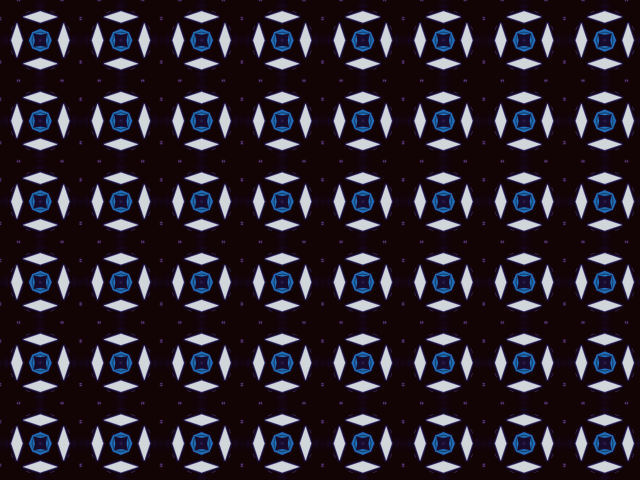
Write a Shadertoy shader that draws this pattern.

```glsl
#define ROWS 5.953
#define DIAMOND_OFFSET 0.29
#define DIAMOND_HALF vec2(0.071, 0.214)
#define RING_RADIUS 0.130
#define DASH_RADIUS 0.383
#define SPOT_OFFSET 0.27
#define GROUND vec3(0.07, 0.01, 0.02)
#define HALO vec3(0.09, 0.04, 0.17)
#define FRINGE vec3(0.20, 0.18, 0.40)
#define SILVER vec3(0.82, 0.84, 0.86)
#define BLUE vec3(0.13, 0.44, 0.73)
#define VIOLET vec3(0.42, 0.27, 0.60)

float rhombus(vec2 p, vec2 halfSize) {
    p = abs(p);
    float side = (dot(p, 1.0 / halfSize) - 1.0) / length(1.0 / halfSize);
    return max(side, p.y - halfSize.y * 0.96);
}

float blob(vec2 p, vec2 size) {
    p /= size;
    return exp(-dot(p, p));
}

float fill(float d, float soft) {
    return 1.0 - smoothstep(-soft, soft, d);
}

void mainImage(out vec4 fragColor, in vec2 fragCoord) {
    // Square cells, anchored at the top left corner
    float pixel = ROWS / iResolution.y;
    float soft = max(0.75 * pixel, 0.006);
    vec2 grid = vec2(fragCoord.x, iResolution.y - fragCoord.y) * pixel;
    vec2 cell = fract(grid) - 0.5;

    // Eightfold mirror: x is the long axis of the wedge
    vec2 q = abs(cell);
    if (q.y > q.x) q = q.yx;
    float radius = length(q);
    float angle = atan(q.y, max(q.x, 1e-4));

    // Faint clouds near the cell borders
    vec3 color = GROUND;
    float cloud = blob(q - vec2(0.42, 0.0), vec2(0.035, 0.06));
    cloud += 0.6 * blob(q - vec2(0.5, 0.0), vec2(0.03, 0.05));
    color = mix(color, HALO, min(cloud, 1.0) * 0.6);

    // Broken circle around the diamonds
    float dash = fill(abs(radius - DASH_RADIUS) - 0.004, soft);
    dash *= fill(abs(angle - 0.41) - 0.075, 0.03);
    color = mix(color, FRINGE * 1.2, dash * 0.8);

    // Twin spots on the borders
    vec2 spot = vec2(q.x - 0.5, abs(q.y - SPOT_OFFSET) - 0.011);
    color = mix(color, VIOLET, 0.85 * blob(spot, vec2(0.016, 0.011)));

    // Diamonds with a violet fringe
    float diamond = rhombus(q - vec2(DIAMOND_OFFSET, 0.0), DIAMOND_HALF);
    color = mix(color, HALO, fill(diamond - 0.022, 0.014));
    color = mix(color, FRINGE, fill(diamond - 0.009, soft));
    color = mix(color, SILVER, fill(diamond, soft));

    // Blue octagon with a four-pointed opening
    float octagon = dot(q, vec2(0.924, 0.383)) - RING_RADIUS;
    float opening = 0.985 * (0.070 + 0.176 * q.y - q.x);
    float ring = max(octagon, opening);
    color = mix(color, HALO, fill(octagon - 0.012, 0.015));
    float facet = fill(abs(q.x - 0.103 + 0.25 * q.y) - 0.006, soft);
    float rim = fill(abs(ring) - 0.006, 0.012);
    vec3 glass = BLUE * (0.95 + 0.2 * rim - 0.4 * facet);
    color = mix(color, glass, fill(ring, soft));

    // Dim core
    color = mix(color, FRINGE, 0.6 * blob(q, vec2(0.018)));

    fragColor = vec4(color, 1.0);
}
```
